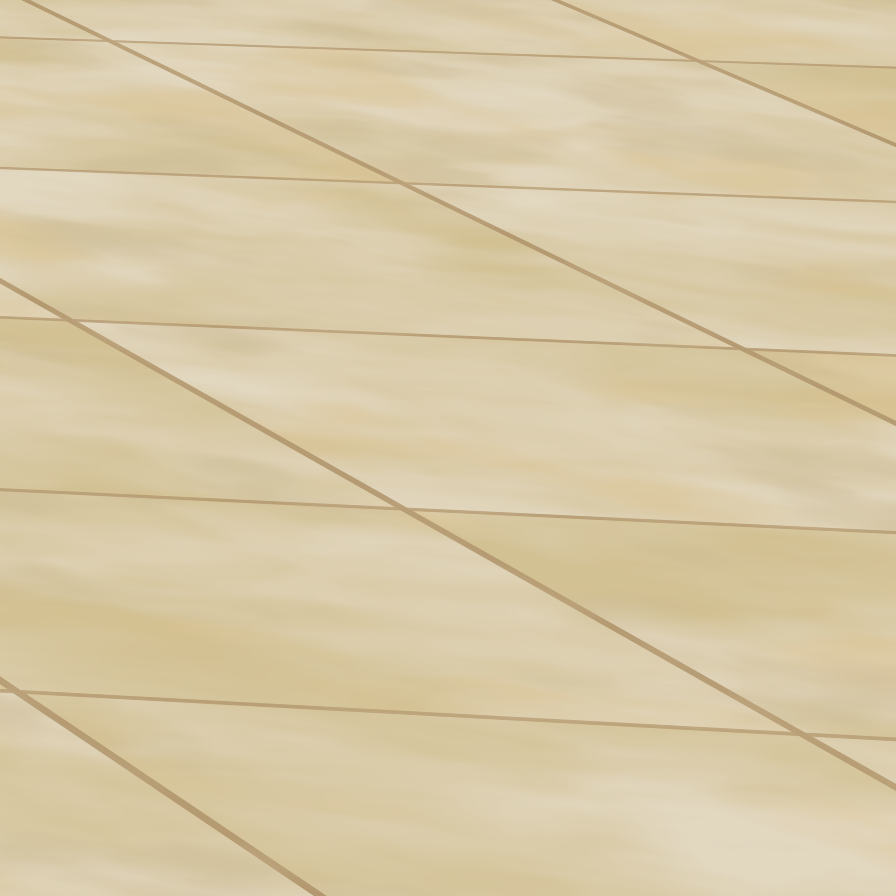
A WebGL 2 fragment shader for this texture:

```glsl
#version 300 es
precision highp float;
// Square cream marble tiles on a floor seen at a slant, with thin tan grout.
// A projective map takes the canvas to tile space, where layered value noise,
// shifted for each tile, makes soft clouds, streaks and warm stains.

#define GROUT_HALF 0.0085    // half the joint width, in tiles
#define CLOUD_SCALE 1.9      // broad clouds per tile
#define STREAK_SCALE 6.5     // fine streaks per tile
#define WARP 0.45            // bending of the clouds
#define CONTRAST 1.75        // strength of the clouds
#define TILE_TONE 0.22       // tone change between tiles
#define STAIN 0.45           // strength of the warm stains

uniform vec2 u_resolution;
out vec4 fragColor;

const vec3 SAND  = vec3(0.825, 0.755, 0.575);
const vec3 CREAM = vec3(0.885, 0.842, 0.750);
const vec3 OCHRE = vec3(0.860, 0.765, 0.570);
const vec3 OLIVE = vec3(0.795, 0.730, 0.580);
const vec3 JOINT = vec3(0.705, 0.600, 0.440);

float hash(vec2 p) {
    return fract(sin(dot(p, vec2(127.1, 311.7))) * 43758.5453);
}

float noise(vec2 p) {
    vec2 i = floor(p), f = fract(p);
    f = f * f * f * (f * (f * 6.0 - 15.0) + 10.0);
    float low  = mix(hash(i), hash(i + vec2(1, 0)), f.x);
    float high = mix(hash(i + vec2(0, 1)), hash(i + vec2(1, 1)), f.x);
    return mix(low, high, f.y);
}

float fbm(vec2 p) {
    float sum = 0.0, amp = 0.5;
    for (int i = 0; i < 4; i++) {
        sum += amp * noise(p);
        p = mat2(1.75, 0.95, -0.95, 1.75) * p + 7.3;
        amp *= 0.48;
    }
    return sum / 0.91;
}

// Canvas position (y downwards) to floor position, one unit per tile
vec2 floorPosition(vec2 p) {
    float depth = 1.0 + 0.0128 * p.x + 0.467 * p.y;
    float across = 1.705 * p.x - 3.504 * p.y - 0.0488;
    float down = -0.2526 * p.x + 7.460 * p.y - 0.3109;
    return vec2(across, down) / depth;
}

vec3 marble(vec2 pos, vec2 tile) {
    float seed = hash(tile + 3.7);
    vec2 p = pos + 19.0 * vec2(seed, hash(tile + 8.1));

    // Broad clouds, bent by a second noise
    vec2 bend = vec2(fbm(p * 2.3 + 4.0), fbm(p * 2.3 + 31.0)) - 0.5;
    float cloud = fbm(p * CLOUD_SCALE + WARP * bend * 2.0);

    // Fine streaks along the rows
    float streak = fbm(p * vec2(0.7, 1.3) * STREAK_SCALE + bend);

    float tone = 0.52 + CONTRAST * (cloud - 0.5) + 0.5 * (streak - 0.5);
    tone += TILE_TONE * (seed - 0.5);
    vec3 color = mix(SAND, CREAM, clamp(tone, 0.0, 1.0));

    // Warm stains and cooler shadows
    float warm = smoothstep(0.52, 0.78, fbm(p * 3.1 + 53.0));
    float cool = smoothstep(0.56, 0.82, fbm(p * 3.6 + 87.0));
    color = mix(color, OCHRE, STAIN * warm);
    return mix(color, OLIVE, 0.45 * cool);
}

void main() {
    vec2 canvas = gl_FragCoord.xy / u_resolution;
    vec2 pos = floorPosition(vec2(canvas.x, 1.0 - canvas.y));
    vec3 color = marble(pos, floor(pos));

    // Joints, smoothed over one pixel's footprint
    vec2 toJoint = 0.5 - abs(fract(pos) - 0.5);
    vec2 edge = 0.6 * vec2(length(vec2(dFdx(pos.x), dFdy(pos.x))),
                           length(vec2(dFdx(pos.y), dFdy(pos.y))));
    vec2 joint = 1.0 - smoothstep(GROUT_HALF - edge, GROUT_HALF + edge, toJoint);
    float grout = max(joint.x, 0.88 * joint.y);
    float wear = 0.82 + 0.18 * noise(pos * 9.0);
    color = mix(color, JOINT, grout * wear);

    fragColor = vec4(color, 1.0);
}
```
